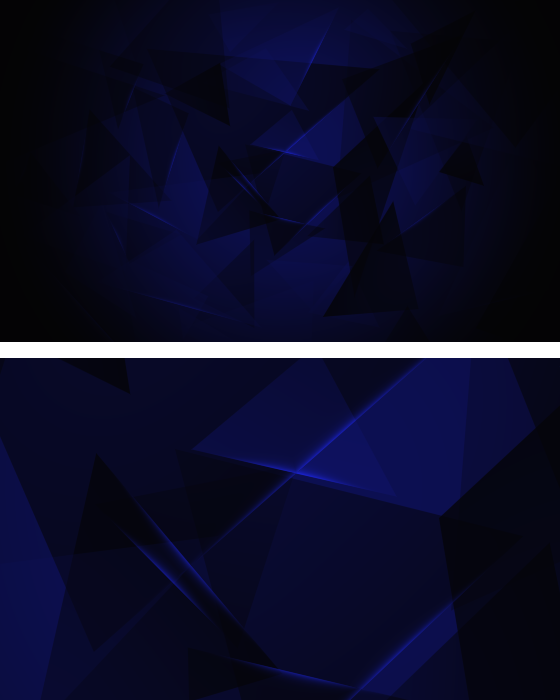
Top, the full canvas; bottom, a detail of the centre.
Give the GLSL for this background, as a Shadertoy shader.

```glsl
// Dark blue backdrop of overlapping translucent triangles over a soft oval glow.
// A loop scatters shaded facets that darken or lift a single light level, some
// with a tapered bright glint on one edge; the level is then tinted navy.

#define FACETS 46
#define SIZE_MIN 0.13
#define SIZE_MAX 0.47
#define DARK_SHARE 0.56
#define GLOW_LEVEL 0.30
#define LIGHT_LEVEL 0.44
#define BLACK_LEVEL 0.018
#define GLINT_SHARE 0.30
#define GLINT_LEVEL 0.50
#define GLINT_WIDTH 0.0028
#define GLOW_CENTER vec2(0.51, 0.54)
#define GLOW_SHAPE vec2(2.0, 1.2)

// Four random values in 0..1 from one number
vec4 hash4(float n) {
    vec4 q = fract(vec4(n) * vec4(0.1031, 0.1030, 0.0973, 0.1099));
    q += dot(q, q.wzxy + 33.33);
    return fract((q.xxyz + q.yzzw) * q.zywx);
}

vec2 polar(float angle, float radius) {
    return radius * vec2(cos(angle), sin(angle));
}

// Signed distance to the line a-b, positive on its right side
float lineDistance(vec2 p, vec2 a, vec2 b) {
    vec2 along = normalize(b - a);
    return dot(p - a, vec2(along.y, -along.x));
}

// Oval falloff: 1 in the middle, 0 towards the sides
float glowAt(vec2 uv) {
    float r = length((uv - GLOW_CENTER) * GLOW_SHAPE);
    return 1.0 - smoothstep(0.1, 1.06, r);
}

// Thin line just inside edge a-b, fading at both ends
float edgeGlint(vec2 p, vec2 a, vec2 b, float dist) {
    vec2 edge = b - a;
    float s = clamp(dot(p - a, edge) / dot(edge, edge), 0.0, 1.0);
    float taper = pow(4.0 * s * (1.0 - s), 3.0);
    return taper * exp(-abs(dist) / (GLINT_WIDTH * (0.3 + taper)));
}

void mainImage(out vec4 fragColor, in vec2 fragCoord) {
    vec2 uv = fragCoord / iResolution.xy;
    vec2 p = fragCoord / iResolution.y;
    float aspect = iResolution.x / iResolution.y;
    float soft = 0.7 / iResolution.y;

    float glow = glowAt(uv);
    float level = BLACK_LEVEL + GLOW_LEVEL * glow;
    float glints = 0.0;

    for (int i = 0; i < FACETS; i++) {
        float id = float(i);
        vec4 shape = hash4(id * 3.0 + 11.0);
        vec4 radii = hash4(id * 3.0 + 12.0);
        vec4 style = hash4(id * 3.0 + 13.0);

        // Evenly spread centres, irregular corners
        vec2 center = fract(0.37 + id * vec2(0.7549, 0.5698));
        center = mix(vec2(0.06, 0.0), vec2(0.94, 1.0), center) * vec2(aspect, 1.0);
        float size = mix(SIZE_MIN, SIZE_MAX, radii.w * radii.w);
        float turn = 6.2832 * shape.x;
        float turn2 = turn + mix(1.4, 2.7, shape.y);
        float turn3 = turn2 + mix(1.4, 2.7, shape.z);
        vec2 a = center + polar(turn, size * mix(0.6, 1.1, radii.x));
        vec2 b = center + polar(turn2, size * mix(0.4, 1.1, radii.y));
        vec2 c = center + polar(turn3, size * mix(0.4, 1.1, radii.z));

        // Coverage, whichever way the corners wind
        float winding = lineDistance(c, a, b) > 0.0 ? -1.0 : 1.0;
        float ab = winding * lineDistance(p, a, b);
        float bc = winding * lineDistance(p, b, c);
        float ca = winding * lineDistance(p, c, a);
        float cover = 1.0 - smoothstep(-soft, soft, max(ab, max(bc, ca)));

        // Each facet fades away from its first edge
        float fade = mix(1.0, 0.3, clamp(-ab / (1.5 * size), 0.0, 1.0));
        bool dark = style.x < DARK_SHARE;
        float strength = dark ? mix(0.22, 0.85, style.y) : mix(0.15, 0.6, style.y);
        float target = BLACK_LEVEL + (dark ? 0.02 : LIGHT_LEVEL) * glow;
        level = mix(level, target, cover * fade * strength);

        if (style.z < GLINT_SHARE) {
            glints = max(glints, cover * edgeGlint(p, a, b, ab));
        }
    }

    level += GLINT_LEVEL * glints * glow;

    // Navy tint: red and green follow blue weakly
    vec3 color = vec3(0.013 + 0.11 * level, 0.011 + 0.15 * level, level);
    fragColor = vec4(color, 1.0);
}
```
